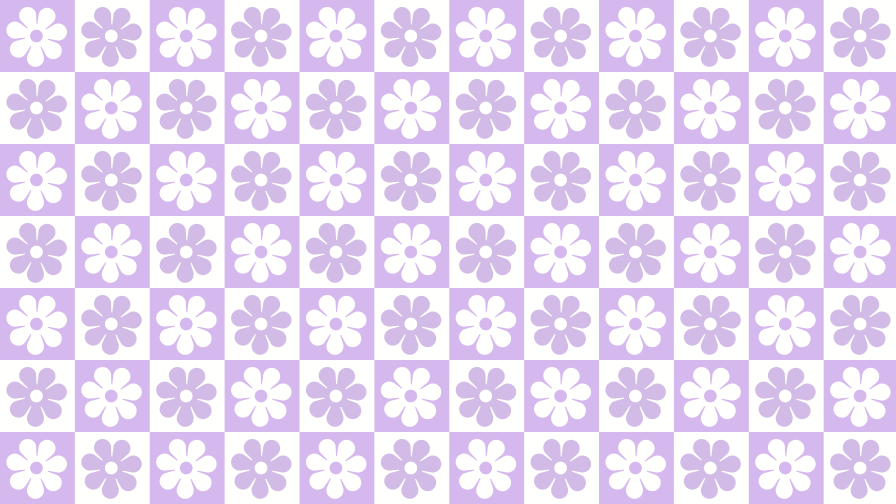
This pattern is drawn by a Shadertoy shader. Its source:

```glsl
const float TAU = 6.2831853;

// Capsule along +y whose radius grows from r1 at the origin to r2 at height h
float taperedCapsule(vec2 p, float r1, float r2, float h) {
    p.x = abs(p.x);
    float slope = (r1 - r2) / h;
    float run = sqrt(1.0 - slope * slope);
    float along = dot(p, vec2(-slope, run));
    if (along < 0.0) return length(p) - r1;
    if (along > run * h) return length(p - vec2(0.0, h)) - r2;
    return dot(p, vec2(run, slope)) - r1;
}

// Seven flared petals around a hub with a round hole
float flower(vec2 p) {
    float radius = length(p);
    float sector = TAU / 7.0;
    float angle = atan(p.y, p.x) - 0.18;
    angle = mod(angle + 0.5 * sector, sector) - 0.5 * sector;
    vec2 folded = radius * vec2(sin(angle), cos(angle));
    float petal = taperedCapsule(folded - vec2(0.0, 0.12), 0.05, 0.118, 0.19);
    return max(min(petal, radius - 0.165), 0.088 - radius);
}

float coverage(float dist, float pixel) {
    return clamp(0.5 - dist / pixel, 0.0, 1.0);
}

void mainImage(out vec4 fragColor, in vec2 fragCoord) {
    // Seven rows of slightly wide cells, counted from the top left
    vec2 cellSize = vec2(1.04, 1.0);
    float pixel = 7.0 / iResolution.y;
    vec2 p = vec2(fragCoord.x, iResolution.y - fragCoord.y) * pixel;
    vec2 cell = floor(p / cellSize);
    vec2 local = p - (cell + 0.5) * cellSize;
    local.y = -local.y;

    vec3 white = vec3(1.0, 1.0, 0.995);
    vec3 lilac = vec3(0.837, 0.722, 0.928);
    vec3 mutedLilac = vec3(0.825, 0.735, 0.9);
    bool isLilac = mod(cell.x + cell.y, 2.0) < 0.5;

    // Checkerboard, blended across the cell borders
    vec2 border = abs(local) - 0.5 * cellSize;
    float inside = coverage(max(border.x, border.y), pixel);
    vec3 color = mix(isLilac ? white : lilac, isLilac ? lilac : white, inside);

    // Flower in the opposite colour, just left of the cell centre
    float bloom = coverage(flower(local + vec2(0.014, 0.0)), pixel);
    color = mix(color, isLilac ? white : mutedLilac, bloom);

    fragColor = vec4(color, 1.0);
}
```
